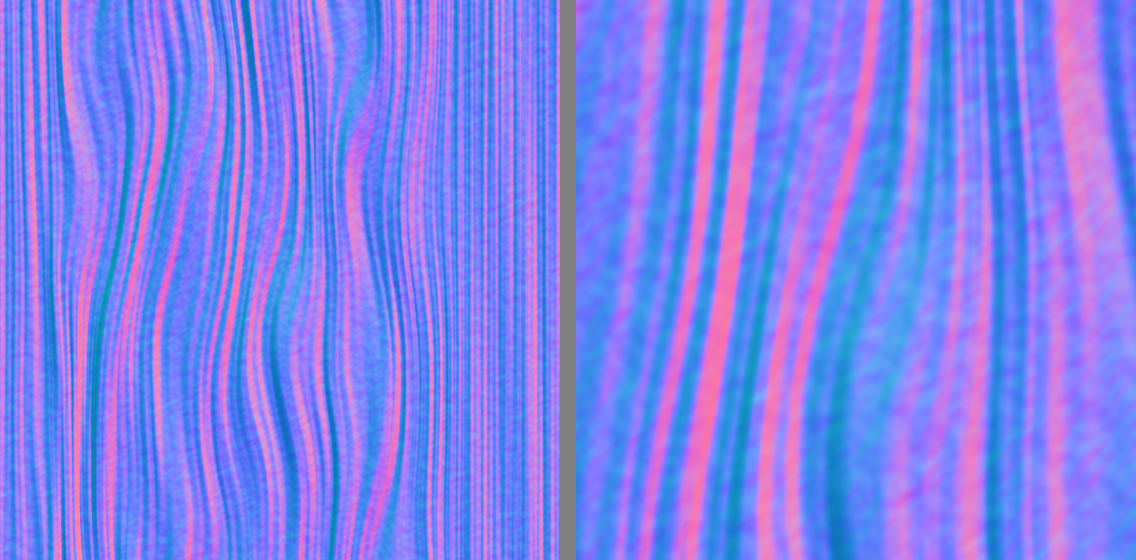
Left, the full canvas; right, a detail of the centre.
Reproduce this texture map procedurally as a WebGL 2 fragment shader.

```glsl
#version 300 es
precision highp float;

uniform vec2 u_resolution;
out vec4 fragColor;

#define CREST 0.3          // extra steepness of the boldest ridges
#define SKEW 0.1           // sharpens right-hand faces, softens left-hand ones
#define GRAIN_FREQ 19.0    // coarsest fibres across the canvas
#define GRAIN_GAIN 1.9     // frequency ratio between fibre layers
#define GRAIN_LAYERS 4
#define FIBRE_DRIFT 2.1    // change of the fibres along their length
#define BEND 0.085         // sideways sway of the grain
#define KNOT 0.04          // smaller swirls within the sway
#define CREASE_FREQ 55.0
#define CREASE_SLOPE 0.1
#define STEP 0.0008        // distance for the slope estimate

// Random unit gradient for a lattice cell
vec2 cellGradient(ivec2 cell) {
    uvec2 c = uvec2(cell);
    uint h = c.x * 1597334677u ^ c.y * 3812015801u;
    h = (h ^ (h >> 15)) * 2246822519u;
    h = (h ^ (h >> 13)) * 3266489917u;
    h ^= h >> 16;
    float angle = float(h & 65535u) * 6.28318 / 65536.0;
    return vec2(cos(angle), sin(angle));
}

float gradientNoise(vec2 p) {
    ivec2 cell = ivec2(floor(p));
    vec2 f = fract(p);
    vec2 fade = f * f * f * (f * (f * 6.0 - 15.0) + 10.0);
    float a = dot(cellGradient(cell), f);
    float b = dot(cellGradient(cell + ivec2(1, 0)), f - vec2(1, 0));
    float c = dot(cellGradient(cell + ivec2(0, 1)), f - vec2(0, 1));
    float d = dot(cellGradient(cell + ivec2(1, 1)), f - vec2(1, 1));
    return mix(mix(a, b, fade.x), mix(c, d, fade.x), fade.y);
}

// Swaying broad grain in the middle, straight fine grain at the sides
float swayMask(float x) {
    return smoothstep(0.0, 0.15, x) * (1.0 - smoothstep(0.68, 0.84, x));
}

// Long fibres along a bent cross-grain coordinate
float grainHeight(vec2 p) {
    float sway = swayMask(p.x);
    float across = p.x
        + sway * BEND * gradientNoise(p * vec2(3.7, 1.6) + vec2(3.4, 7.2))
        + sway * KNOT * gradientNoise(p * vec2(9.0, 2.8) + vec2(21.6, 5.3));
    float height = 0.0;
    float freq = GRAIN_FREQ;
    for (int i = 0; i < GRAIN_LAYERS; i++) {
        float t = float(i) / float(GRAIN_LAYERS - 1);
        float broadSlope = 0.52 + 0.4 * t - 0.74 * t * t * t;
        float fineSlope = 0.3 + 0.22 * t;
        float slope = mix(fineSlope, broadSlope, sway);
        float drift = FIBRE_DRIFT * mix(0.5, 1.0, sway);
        vec2 offset = vec2(17.3, 9.37) * float(i + 1);
        height += slope / freq * gradientNoise(vec2(across * freq, p.y * drift) + offset);
        freq *= GRAIN_GAIN;
    }
    return height;
}

// Short shallow creases, leaning to the right
float creaseHeight(vec2 p) {
    vec2 q = vec2(p.x - 0.7 * p.y, 0.6 * p.y + 0.4 * p.x) * CREASE_FREQ;
    float creases = gradientNoise(q + 41.7) + 0.5 * gradientNoise(q * 2.1 + 83.2);
    return creases * CREASE_SLOPE / (1.22 * CREASE_FREQ);
}

float surfaceHeight(vec2 p) {
    return grainHeight(p) + creaseHeight(p);
}

void main() {
    vec2 p = gl_FragCoord.xy / u_resolution;

    // Surface slope by central differences
    vec2 dx = vec2(STEP, 0.0);
    vec2 dy = vec2(0.0, STEP);
    vec2 tilt = vec2(surfaceHeight(p - dx) - surfaceHeight(p + dx),
                     surfaceHeight(p - dy) - surfaceHeight(p + dy)) / (2.0 * STEP);

    // Bold ridges stand out from a calmer ground
    float steep = min(abs(tilt.x), 2.0);
    tilt.x = tilt.x * (0.78 + CREST * steep) + SKEW * (steep * steep - 0.35);

    // Tangent-space normal as colour
    vec3 normal = normalize(vec3(tilt, 1.0));
    fragColor = vec4(normal * 0.5 + 0.5, 1.0);
}
```
